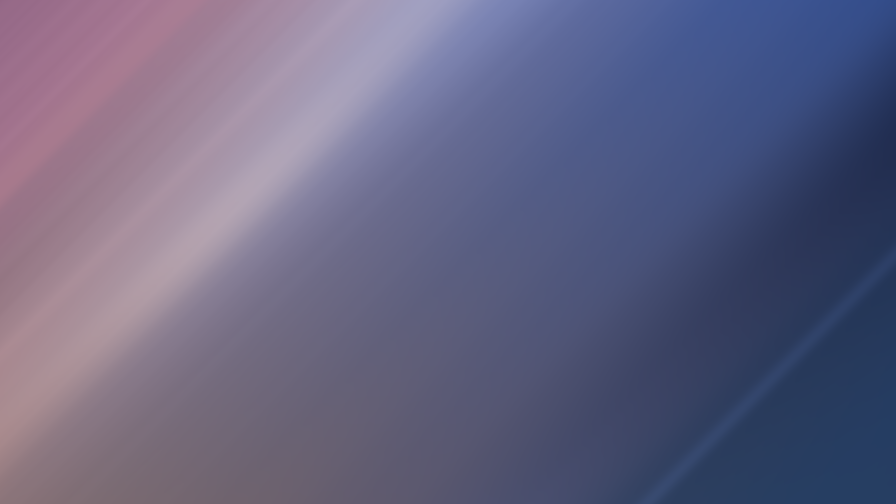
Give the GLSL for this background, as a WebGL 2 fragment shader.

```glsl
#version 300 es
precision highp float;
// Soft diagonal bands of light running from rose through lilac to deep navy.
// Colour bands are blended along the diagonal, each with its own vertical tint,
// then thin glints, a broad glow and faint streaks of noise are added.
uniform vec2 u_resolution;
out vec4 fragColor;

float hash(float n) {
    n = fract(n * 0.1031);
    n *= n + 33.33;
    return fract(n * (n + n));
}

float noise(float x) {
    float cell = floor(x);
    return mix(hash(cell), hash(cell + 1.0), smoothstep(0.0, 1.0, x - cell));
}

float bell(float x, float center, float width) {
    float d = (x - center) / width;
    return exp(-d * d);
}

// Blends into a band whose tint runs from low (bottom) to high (top).
vec3 band(vec3 base, vec3 low, vec3 high, float height, float start, float end, float s) {
    return mix(base, mix(low, high, height), smoothstep(start, end, s));
}

// Rose and peach stripes in the upper left.
vec3 warmStripes(float s, float h) {
    vec3 c = vec3(0.585, 0.410, 0.530);
    c = band(c, vec3(0.600, 0.400, 0.490), vec3(0.635, 0.458, 0.566), h, 0.00, 0.27, s);
    c = band(c, vec3(0.645, 0.450, 0.495), vec3(0.660, 0.490, 0.580), h, 0.27, 0.38, s);
    c = band(c, vec3(0.550, 0.395, 0.450), vec3(0.625, 0.490, 0.580), h, 0.385, 0.435, s);
    c = band(c, vec3(0.540, 0.405, 0.420), vec3(0.645, 0.545, 0.640), h, 0.44, 0.56, s);
    c = band(c, vec3(0.655, 0.500, 0.500), vec3(0.647, 0.600, 0.705), h, 0.55, 0.71, s);
    return band(c, vec3(0.665, 0.525, 0.520), vec3(0.620, 0.618, 0.750), h, 0.70, 0.85, s);
}

// The main falloff, followed by the blue and navy field.
vec3 coolField(vec3 c, float s, float h) {
    c = band(c, vec3(0.540, 0.450, 0.470), vec3(0.470, 0.510, 0.705), h, 0.84, 1.02, s);
    c = band(c, vec3(0.490, 0.424, 0.450), vec3(0.365, 0.418, 0.625), h, 0.98, 1.20, s);
    c = band(c, vec3(0.435, 0.388, 0.430), vec3(0.250, 0.340, 0.580), h, 1.14, 1.50, s);
    c = band(c, vec3(0.373, 0.353, 0.431), vec3(0.205, 0.304, 0.545), h, 1.46, 1.78, s);
    c = band(c, vec3(0.285, 0.306, 0.430), vec3(0.062, 0.120, 0.260), h, 1.72, 2.10, s);
    c = band(c, vec3(0.175, 0.245, 0.370), vec3(0.095, 0.165, 0.305), h, 2.06, 2.34, s);
    return band(c, vec3(0.150, 0.243, 0.385), vec3(0.120, 0.210, 0.380), h, 2.30, 2.65, s);
}

void main() {
    vec2 p = gl_FragCoord.xy / u_resolution.y;
    float s = p.x + 1.0 - p.y;   // distance across the bands
    float h = p.y;

    vec3 color = coolField(warmStripes(s, h), s, h);

    // Pale glow along the middle of the brightest band
    color += vec3(0.085, 0.080, 0.055) * bell(s, 0.90, 0.09) * bell(h, 0.58, 0.32);

    // Thin glints
    color += vec3(0.022, 0.022, 0.020) * bell(s, 0.292, 0.014);
    color += vec3(0.020, 0.016, 0.014) * bell(s, 0.705, 0.016);
    color += vec3(0.034, 0.040, 0.062) * bell(s, 2.283, 0.022);

    // Faint streaks, strongest on the warm side
    float streaks = noise(s * 34.0) + 0.5 * noise(s * 79.0) - 0.75;
    color += streaks * mix(0.012, 0.002, smoothstep(0.6, 1.6, s));

    fragColor = vec4(clamp(color, 0.0, 1.0), 1.0);
}
```
